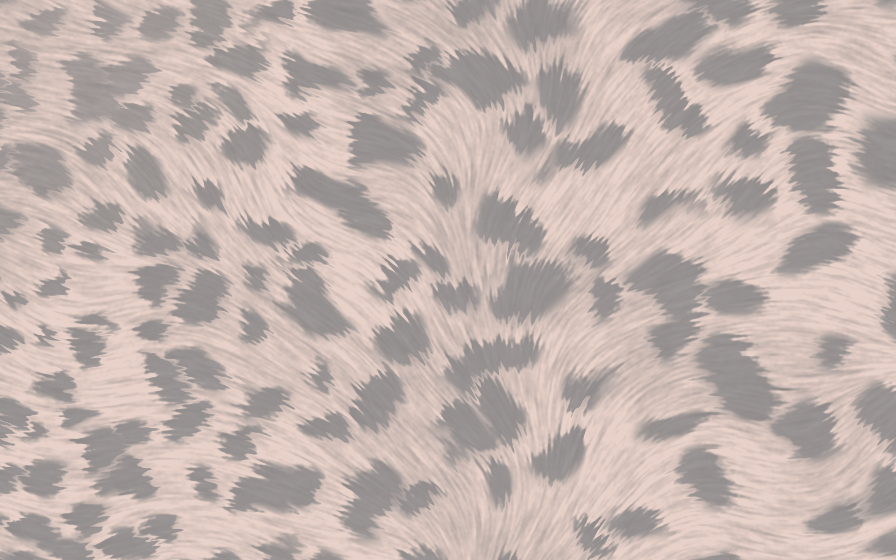
A Shadertoy shader for this texture:

```glsl
const vec3 SPOT_COLOR = vec3(0.590, 0.572, 0.568);
const vec3 FUR_SHADOW = vec3(0.640, 0.600, 0.590);
const vec3 FUR_LIGHT = vec3(0.910, 0.820, 0.785);
const vec2 SPREAD_CENTER = vec2(-1.6, 0.45); // spots grow with distance from here
const float SPOT_DENSITY = 20.0;
const float SPOT_JITTER = 0.52;
const float SPOT_MIN = 0.23;
const float SPOT_MAX = 0.43;
const float SPOT_BLEND = 0.10;
const float SPOT_WARP = 0.55;
const float SPOT_SOFTNESS = 0.085;
const float SPINE_X = 0.88;
const float HAIR_FREQUENCY = 210.0;
const float HAIR_STEP = 0.003;
const int HAIR_TAPS = 7;
const float HAIR_GAIN = 13.0;
const float HAIR_CONTRAST = 0.13;
const float FRAY = 0.0075;

vec3 hash3(vec2 p) {
    vec3 q = fract(vec3(p.xyx) * vec3(0.1031, 0.1030, 0.0973));
    q += dot(q, q.yxz + 33.33);
    return fract((q.xxy + q.yzz) * q.zyx);
}

float noise(vec2 p) {
    vec2 i = floor(p), f = fract(p);
    f = f * f * (3.0 - 2.0 * f);
    float low = mix(hash3(i).x, hash3(i + vec2(1, 0)).x, f.x);
    float high = mix(hash3(i + vec2(0, 1)).x, hash3(i + vec2(1, 1)).x, f.x);
    return mix(low, high, f.y);
}

vec2 rotate(vec2 p, float a) {
    float c = cos(a), s = sin(a);
    return vec2(c * p.x - s * p.y, s * p.x + c * p.y);
}

float smoothMin(float a, float b, float k) {
    float h = max(k - abs(a - b), 0.0) / k;
    return min(a, b) - 0.25 * h * h * k;
}

// Fur fans out to both sides of the spine
vec2 hairDirection(vec2 p) {
    vec2 fan = normalize(vec2((p.x - SPINE_X) * 1.8, 0.35));
    return rotate(fan, (noise(p * 4.5 + 11.0) - 0.5) * 1.5);
}

// Fine noise averaged along the hair, centered on zero
float hairStrands(vec2 p, vec2 dir) {
    float sum = 0.0;
    for (int i = -HAIR_TAPS; i <= HAIR_TAPS; i++) {
        sum += noise((p + dir * float(i) * HAIR_STEP) * HAIR_FREQUENCY);
    }
    return (sum / float(2 * HAIR_TAPS + 1) - 0.5) * HAIR_GAIN;
}

// Signed distance to the spots, in cell units
float spotField(vec2 p) {
    vec2 d = p - SPREAD_CENTER;
    vec2 g = vec2(log(length(d)), atan(d.y, d.x)) * SPOT_DENSITY;
    g += SPOT_WARP * (vec2(noise(g * 1.7), noise(g * 1.7 + 37.0)) - 0.5);
    float field = 1.0;
    for (int i = -1; i <= 1; i++) {
        float column = floor(g.x) + float(i);
        float stagger = 0.5 * mod(column, 2.0);
        for (int j = -1; j <= 1; j++) {
            vec2 cell = vec2(column, floor(g.y - stagger) + float(j));
            vec3 h = hash3(cell + 71.0);
            vec3 shape = hash3(cell + 153.0);
            vec2 center = cell + 0.5 + vec2(0.0, stagger) + (h.xy - 0.5) * SPOT_JITTER;
            float radius = mix(SPOT_MIN, SPOT_MAX, h.z);
            float stretch = mix(0.95, 1.32, shape.x);
            vec2 q = rotate(g - center, (shape.y - 0.5) * 1.6);
            float spot = (length(q * vec2(1.0 / stretch, stretch)) - radius);
            field = smoothMin(field, spot, SPOT_BLEND);
        }
    }
    return field;
}

void mainImage(out vec4 fragColor, in vec2 fragCoord) {
    vec2 p = fragCoord / iResolution.y;
    vec2 dir = hairDirection(p);
    float strand = hairStrands(p, dir);

    // Base fur with cloudy shading, greyer at the upper left and the spine
    float cloud = smoothstep(0.35, 0.9, noise(p * 6.0 + 5.0));
    float corner = 1.0 - smoothstep(0.0, 0.65, length(p - vec2(0.0, 1.0)));
    float spine = exp(-pow((p.x - SPINE_X) / 0.2, 2.0));
    float shade = 0.20 * cloud + 0.30 * corner + 0.13 * spine;
    float light = clamp(0.91 - shade + strand * HAIR_CONTRAST, 0.0, 1.0);
    vec3 fur = mix(FUR_SHADOW, FUR_LIGHT, light);

    // Spots with edges frayed along the hair
    float field = spotField(p + dir * strand * FRAY);
    float spot = 1.0 - smoothstep(-SPOT_SOFTNESS, SPOT_SOFTNESS, field);
    float fade = 1.0 - 0.25 * corner;
    vec3 dark = SPOT_COLOR + 0.008 * strand;
    fragColor = vec4(mix(fur, dark, spot * fade), 1.0);
}
```
